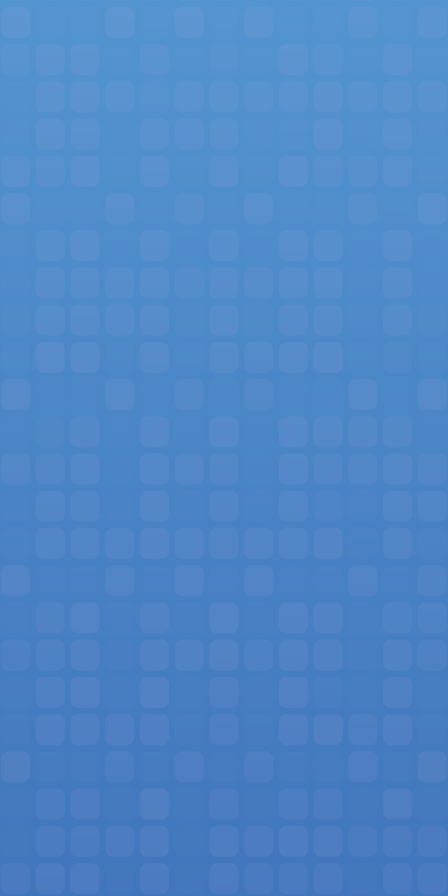
A WebGL 2 fragment shader for this pattern:

```glsl
#version 300 es
precision highp float;
// Soft rounded tiles on a vertical blue gradient: a grid of faint pale squares.
// Each tile's strength comes from a 7-column rhythm, inverted on every fifth
// row, plus a small hashed variation; tiles are rounded-box distances.

#define REPEATS vec2(12.9, 24.07)      // cells across and down
#define GRID_SHIFT vec2(0.053, 0.03)   // grid offset, in cells
#define CELL_ASPECT 1.072              // cell height over width
#define TILE_HALF vec2(0.42, 0.447)    // half size, in cell widths
#define CORNER 0.23                    // corner radius, in cell widths
#define LIT_ALPHA 0.112
#define DIM_ALPHA 0.026
#define SKY_TOP vec3(0.325, 0.580, 0.815)
#define SKY_BOTTOM vec3(0.255, 0.462, 0.737)
#define TILE_TINT vec3(0.67, 0.65, 0.86)

uniform vec2 u_resolution;
out vec4 fragColor;

float hash(vec2 p) {
  vec3 q = fract(vec3(p.xyx) * 0.1031);
  q += dot(q, q.yzx + 33.33);
  return fract((q.x + q.y) * q.z);
}

float roundedBox(vec2 p, vec2 halfSize, float radius) {
  vec2 d = abs(p) - halfSize + radius;
  return length(max(d, 0.0)) + min(max(d.x, d.y), 0.0) - radius;
}

// Opacity of the tile in a given cell
float tileAlpha(vec2 cell) {
  bool offBeat = mod(3.0 * cell.x + 0.5, 7.0) < 3.0;
  float rowPhase = mod(cell.y + 0.5, 5.0);
  bool invertedRow = rowPhase > 3.0 && rowPhase < 4.0;
  bool fullRow = rowPhase > 1.0 && rowPhase < 2.0;

  float chance = hash(cell + 17.0);
  float lit = offBeat == invertedRow ? 1.0 : 0.0;
  if (offBeat && !invertedRow) {
    lit = step(chance, fullRow ? 0.6 : 0.2) * 0.85;
  } else if (!offBeat && !invertedRow) {
    lit = chance < 0.1 ? 0.3 : 1.0;
  }
  float variation = mix(0.82, 1.12, hash(cell + 61.0));
  return mix(DIM_ALPHA, LIT_ALPHA, lit) * variation;
}

void main() {
  vec2 uv = gl_FragCoord.xy / u_resolution;
  vec3 color = mix(SKY_BOTTOM, SKY_TOP, uv.y);

  // Cell index and local position, measured in cell widths
  vec2 grid = uv * REPEATS + GRID_SHIFT;
  vec2 cell = floor(grid);
  vec2 local = (grid - cell - 0.5) * vec2(1.0, CELL_ASPECT);

  // Antialiased tile mask
  float pixel = REPEATS.x / u_resolution.x;
  float edge = roundedBox(local, TILE_HALF, CORNER);
  float mask = 1.0 - smoothstep(-0.75 * pixel, 0.75 * pixel, edge);

  color = mix(color, TILE_TINT, mask * tileAlpha(cell));
  fragColor = vec4(color, 1.0);
}
```
